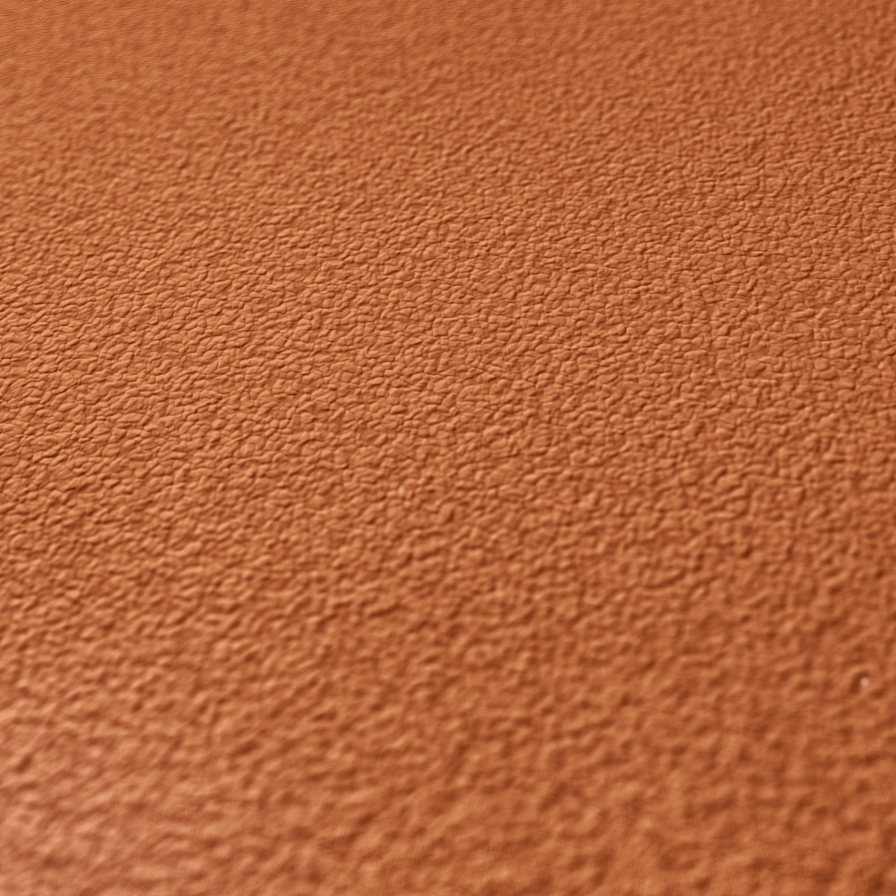
A three.js fragment shader for this texture:

```glsl
// Grainy terracotta leather receding in perspective, sharp only in a tilted focus band.
varying vec2 vUv;

const vec3 CREVICE = vec3(0.51, 0.22, 0.09);
const vec3 SHADE = vec3(0.65, 0.33, 0.18);
const vec3 BASE = vec3(0.73, 0.41, 0.24);
const vec3 LIT = vec3(0.79, 0.49, 0.31);
const vec3 HIGHLIGHT = vec3(0.87, 0.58, 0.40);
const vec3 SPECK = vec3(0.90, 0.74, 0.63);
const vec3 CORNER_TINT = vec3(0.0, 0.015, 0.04);
const float GRAINS = 116.0;         // grains across the canvas in the focus band
const float HORIZON = 2.2;          // height of the vanishing line
const float FORESHORTEN = 2.3;      // flattens the grains
const float TILT = 0.13;            // rise of the focus band to the right
const float FOCUS = 0.64;           // height of the focus band
const float FOCUS_HALF = 0.06;      // half height of the sharp zone
const float MIN_BLUR = 0.0005;
const float BLUR_RATE = 0.015;
const float BLUR_GAIN = 80.0;       // keeps soft zones from turning flat
const float RELIEF = 0.85;
const float OCCLUSION = 0.30;
const float MEAN_HEIGHT = 0.55;
const float MEAN_TONE = 0.55;
const vec2 TO_LIGHT = vec2(-0.20, 0.35);
const int TAPS = 16;
const float GOLDEN_ANGLE = 2.39996;

vec3 hash3(vec2 p) {
  vec3 a = fract(p.xyx * vec3(0.1031, 0.1030, 0.0973));
  a += dot(a, a.yxz + 33.33);
  return fract((a.xxy + a.yzz) * a.zyx);
}

// Three independent channels of centred value noise
vec3 noise3(vec2 p) {
  vec2 i = floor(p);
  vec2 f = fract(p);
  f = f * f * (3.0 - 2.0 * f);
  vec2 e = vec2(0.0, 1.0);
  return mix(mix(hash3(i), hash3(i + e.yx), f.x),
             mix(hash3(i + e.xy), hash3(i + e.yy), f.x), f.y) - 0.5;
}

// Height along the tilted surface
float surfaceY(vec2 uv) {
  return uv.y - TILT * (uv.x - 0.5);
}

// Canvas position to grain units on the receding plane
vec2 project(vec2 uv) {
  float depth = (HORIZON - FOCUS) / (HORIZON - surfaceY(uv));
  return GRAINS * depth * vec2(uv.x - 0.5, FORESHORTEN) + 200.0;
}

// Packed domes of uneven height
float domes(vec2 p) {
  vec2 cell = floor(p);
  vec2 f = p - cell;
  float top = 0.0;
  for (int y = -1; y <= 1; y++) {
    for (int x = -1; x <= 1; x++) {
      vec2 o = vec2(float(x), float(y));
      vec3 r = hash3(cell + o);
      vec2 d = o + r.xy - f;
      top = max(top, 0.35 + 0.65 * r.z - 1.3 * dot(d, d));
    }
  }
  return top;
}

// x: full height with lumps and roughness, y: domes alone
vec2 heights(vec2 p) {
  vec3 lumps = noise3(p * 0.6 + 17.0);
  vec3 rough = noise3(p * 1.7 + 71.0);
  float dome = domes(p + 0.9 * lumps.yz + 0.45 * rough.yz);
  return vec2(dome + 0.45 * lumps.x + 0.3 * rough.x, dome);
}

vec3 leatherColor(float t) {
  vec3 c = mix(CREVICE, SHADE, clamp(t / 0.33, -0.6, 1.0));
  c = mix(c, BASE, clamp((t - 0.33) / 0.21, 0.0, 1.0));
  c = mix(c, LIT, clamp((t - 0.54) / 0.21, 0.0, 1.0));
  return mix(c, HIGHLIGHT, clamp((t - 0.75) / 0.25, 0.0, 1.3));
}

// Sparse pale dust
float dust(vec2 uv, float blur) {
  vec2 cell = floor(uv * 6.0);
  vec3 r = hash3(cell + 40.0);
  float d = length(uv - (cell + 0.2 + 0.6 * r.xy) / 6.0);
  return step(0.87, r.z) * (1.0 - smoothstep(0.001, 0.005 + 0.4 * blur, d));
}

void main() {
  float v = surfaceY(vUv);
  float blur = MIN_BLUR + BLUR_RATE * max(abs(v - FOCUS) - FOCUS_HALF, 0.0);

  // Lens blur: average the lit relief over a spiral disc
  float relief = 0.0;
  for (int i = 0; i < TAPS; i++) {
    float n = float(i) + 0.5;
    float a = n * GOLDEN_ANGLE;
    vec2 p = project(vUv + blur * sqrt(n / float(TAPS)) * vec2(cos(a), sin(a)));
    vec2 h = heights(p);
    relief += RELIEF * (h.x - heights(p + TO_LIGHT).x) + OCCLUSION * (h.y - MEAN_HEIGHT);
  }
  relief *= (1.0 + BLUR_GAIN * (blur - MIN_BLUR)) * (1.15 - 0.3 * vUv.x) / float(TAPS);

  // Broad light across the sheet
  float corner = 1.0 - smoothstep(0.0, 0.5, length(vUv * vec2(1.0, 1.2)));
  float band = exp(-pow(abs(v - 0.64) / 0.2, 2.0));
  float edgeShade = exp(-pow(length(vUv - vec2(0.0, 0.42)) * 6.0, 2.0));
  float tone = MEAN_TONE - 0.16 * (vUv.x - 0.5) + 0.06 * (band - 0.35)
             + 0.13 * corner - 0.08 * edgeShade + 0.05 * noise3(vUv * 4.0).x;

  vec3 color = leatherColor(tone + relief) + CORNER_TINT * corner;
  gl_FragColor = vec4(mix(color, SPECK, 0.6 * dust(vUv, blur)), 1.0);
}
```
